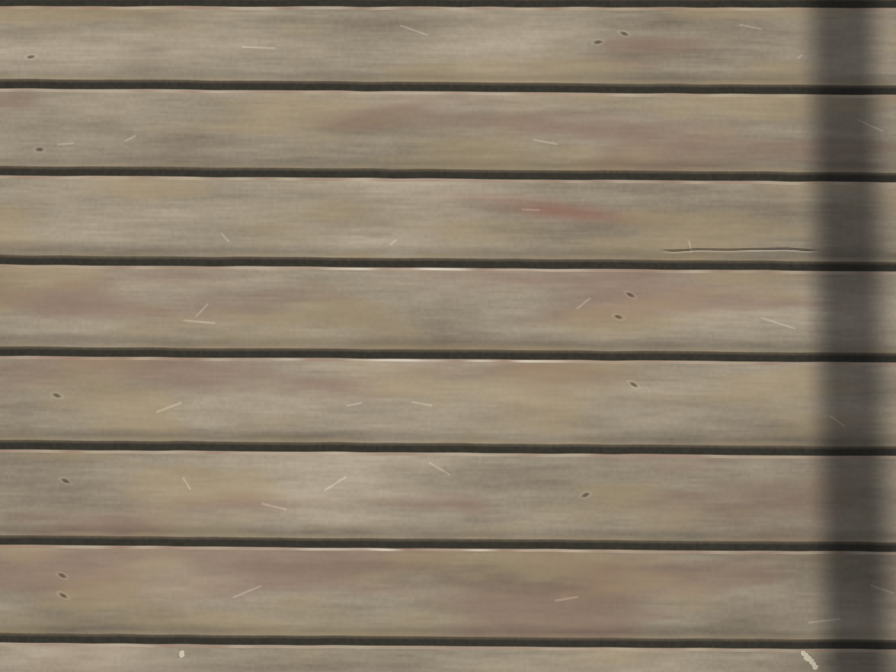
A WebGL 2 fragment shader for this texture:

```glsl
#version 300 es
precision highp float;
uniform vec2 u_resolution;
out vec4 fragColor;

float hash(vec2 p) {
  vec3 q = fract(p.xyx * vec3(0.1031, 0.1030, 0.0973));
  q += dot(q, q.yzx + 33.33);
  return fract((q.x + q.y) * q.z);
}

float noise(vec2 p) {
  vec2 i = floor(p), f = fract(p);
  f = f * f * (3.0 - 2.0 * f);
  return mix(mix(hash(i), hash(i + vec2(1, 0)), f.x),
             mix(hash(i + vec2(0, 1)), hash(i + vec2(1, 1)), f.x), f.y);
}

float fbm(vec2 p) {
  float sum = 0.0, amp = 0.5;
  for (int i = 0; i < 4; i++) {
    sum += amp * noise(p);
    p = p * 2.03 + 17.3;
    amp *= 0.5;
  }
  return sum / 0.9375;
}

float segment(vec2 p, vec2 a, vec2 b) {
  vec2 pa = p - a, ba = b - a;
  return length(pa - ba * clamp(dot(pa, ba) / dot(ba, ba), 0.0, 1.0));
}

// Soft bump between two edges
float band(float x, float lo, float hi, float soft) {
  return smoothstep(lo - soft, lo + soft, x) * (1.0 - smoothstep(hi - soft, hi + soft, x));
}

void main() {
  vec2 p = gl_FragCoord.xy / u_resolution.y;
  float px = 1.0 / u_resolution.y;

  // Boards widen slightly downward and tilt to the right
  float depth = 1.0 - p.y;
  float tilt = 0.0075 * (p.x - 0.667) * smoothstep(-0.05, 0.12, depth);
  float row = (-0.1247 + sqrt(0.01555 + 0.0064 * (depth - tilt - 0.0035))) / 0.0032;
  float board = floor(row), joint = floor(row + 0.5);
  float s = (row - joint) * (0.1247 + 0.0032 * row);
  s += 0.0012 * (noise(vec2(p.x * 22.0, joint * 7.0)) - 0.5);
  vec2 local = vec2(p.x, fract(row) * 0.135);
  vec2 seed = local + vec2(board * 5.7, board * 3.1);

  // Weathered wood: broad stains, long streaks and fine grain
  float stain = fbm(seed * vec2(4.0, 11.0));
  float streak = fbm(seed * vec2(5.0, 60.0) + 9.0);
  float grain = noise(seed * vec2(30.0, 260.0)) - 0.5;
  float speck = noise(p * 210.0) - 0.5;
  float light = 0.52 + 1.0 * (stain - 0.5) + 0.55 * (streak - 0.5) + 0.16 * grain + 0.12 * speck;
  light += 0.14 * exp(-3.0 * dot(p - vec2(0.6, 0.7), p - vec2(0.6, 0.7))) - 0.04;
  light += 0.14 * (hash(vec2(board, 4.0)) - 0.5);
  vec3 color = mix(vec3(0.47, 0.43, 0.37), vec3(0.70, 0.65, 0.57), clamp(light, 0.0, 1.0));

  // Remains of red paint and ochre tint
  float red = smoothstep(0.56, 0.8, fbm(seed * vec2(3.0, 14.0) + 31.0));
  color = mix(color, vec3(0.53, 0.42, 0.37), 0.5 * red);
  float smear = exp(-pow((p.x - 0.82) / 0.12, 2.0) - pow((depth - 0.30 - 0.12 * (p.x - 0.72)) / 0.012, 2.0));
  color = mix(color, vec3(0.58, 0.39, 0.34), 0.6 * smear * smoothstep(0.25, 0.6, streak));
  color = mix(color, vec3(0.65, 0.57, 0.43), 0.4 * smoothstep(0.5, 0.75, fbm(seed * vec2(5.0, 18.0) + 70.0)));

  // Dents in two nail columns, and pale scratches
  for (int i = 0; i < 4; i++) {
    vec2 id = vec2(board * 4.0 + float(i), 13.0);
    float h = hash(id), g = hash(id + 5.0);
    vec2 dent = vec2((i % 2 == 0 ? 0.08 : 0.92) + 0.1 * (h - 0.5), 0.028 + 0.075 * g);
    vec2 q = local - dent;
    q.y -= q.x * (h - 0.3);
    float r = length(q * vec2(0.5, 1.0));
    float show = step(0.3, hash(id + 9.0));
    color *= 1.0 - 0.3 * show * (1.0 - smoothstep(0.0012, 0.0035, r));
    color += 0.06 * show * band(r, 0.004, 0.005, 0.0012);
    vec2 start = vec2(1.3 * g, 0.02 + 0.09 * h);
    vec2 end = start + vec2(0.05 * hash(id + 2.0), 0.04 * (hash(id + 3.0) - 0.5));
    color += 0.08 * (1.0 - smoothstep(0.0004, 0.0012 + px, segment(local, start, end)));
  }

  // Long split in the third board
  float split = depth - 0.373 + 0.10 * (p.x - 1.1) * (p.x - 1.1) + 0.006 * (noise(vec2(p.x * 24.0, 2.0)) - 0.5);
  float splitLength = band(p.x, 0.99, 1.21, 0.012);
  color *= 1.0 - 0.3 * splitLength * (1.0 - smoothstep(0.0008, 0.0025, abs(split)));
  color += 0.1 * splitLength * (1.0 - smoothstep(0.0006, 0.002, abs(split - 0.003)));

  // Worn lips on both sides of each gap
  float wear = noise(vec2(p.x * 28.0, joint * 11.0));
  float lowerLip = band(s, 0.007, 0.0115, 0.0012);
  vec3 lipColor = mix(vec3(0.62, 0.51, 0.44), vec3(0.74, 0.69, 0.60), wear);
  color = mix(color, lipColor, 0.7 * lowerLip);
  float glint = band(p.x, 0.40 + 0.12 * hash(vec2(joint, 2.0)), 0.84, 0.07)
              * step(2.5, joint) * step(0.35, hash(vec2(joint, 8.0)));
  color = mix(color, vec3(0.86, 0.83, 0.77), 0.8 * glint * wear * band(s, 0.0075, 0.0105, 0.001));
  color = mix(color, vec3(0.66, 0.59, 0.46), 0.45 * wear * band(s, -0.014, -0.008, 0.002));
  color *= 1.0 - 0.12 * band(s, -0.022, -0.008, 0.008);

  // Gap: brown board edge above, deep shade below
  vec3 gapColor = mix(vec3(0.37, 0.33, 0.27), vec3(0.22, 0.21, 0.185), smoothstep(-0.007, -0.001, s));
  color = mix(color, gapColor + 0.03 * speck, band(s, -0.0075, 0.0065, 0.0008 + 0.5 * px));

  // Pale chips on the lowest board
  for (int i = 0; i < 2; i++) {
    vec2 q = p - vec2(0.27 + 0.932 * float(i), 0.026 - 0.006 * float(i));
    float chip = segment(q, vec2(-0.006, 0.007) * float(i), vec2(0.010, -0.012) * float(i) + 0.001);
    chip += 0.004 * (noise(p * 260.0) - 0.5);
    color = mix(color, vec3(0.82, 0.79, 0.69), 0.9 * (1.0 - smoothstep(0.003, 0.005, chip)));
  }

  // Soft upright shadow near the right side
  float center = 1.25 + 0.022 * depth;
  float shadow = band(p.x, center - 0.042, center + 0.05, 0.028);
  color *= mix(vec3(1.0), vec3(0.56, 0.57, 0.60), shadow);
  color *= 1.0 - 0.08 * smoothstep(1.0, 1.33, p.x);
  fragColor = vec4(clamp(color, 0.0, 1.0), 1.0);
}
```
